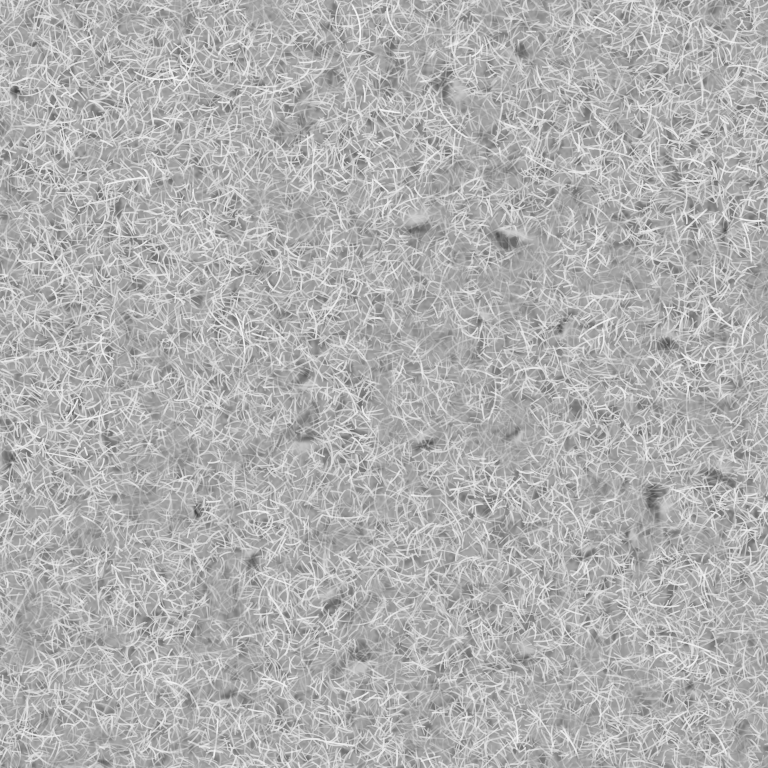
Write a WebGL 2 fragment shader that draws this texture.

```glsl
#version 300 es
precision highp float;
// A matted sheet of fine pale fibres over a grey felt ground.
// Rotated grids scatter short bent fibres, stacked from dim and deep to bright;
// noise adds dark pores, hazy patches and a few torn, smeared pits.

#define LAYERS 10
#define FINE_CELLS 50.0
#define LONG_CELLS 26.0
#define FIBRE_HALF_WIDTH 0.0009
#define FIBRE_BEND 0.5
#define GROUND_TONE 0.625
#define DEEP_TONE 0.72
#define TOP_TONE 0.92
#define PORE_DEPTH 0.17
#define HAZE_AMOUNT 0.6
#define PIT_CELLS 9.0
#define PIT_CHANCE 0.36

uniform vec2 u_resolution;
out vec4 fragColor;

vec4 hash4(vec3 p) {
    vec4 q = fract(p.xyzx * vec4(0.1031, 0.1030, 0.0973, 0.1099));
    q += dot(q, q.wzxy + 33.33);
    return fract((q.xxyz + q.yzzw) * q.zywx);
}

mat2 rotation(float angle) {
    float c = cos(angle), s = sin(angle);
    return mat2(c, s, -s, c);
}

float valueNoise(vec2 p, float seed) {
    vec2 cell = floor(p), f = fract(p);
    f = f * f * (3.0 - 2.0 * f);
    float a = hash4(vec3(cell, seed)).x;
    float b = hash4(vec3(cell + vec2(1, 0), seed)).x;
    float c = hash4(vec3(cell + vec2(0, 1), seed)).x;
    float d = hash4(vec3(cell + vec2(1, 1), seed)).x;
    return mix(mix(a, b, f.x), mix(c, d, f.x), f.y);
}

float cloud(vec2 p, float seed) {
    return 0.6 * valueNoise(p, seed) + 0.4 * valueNoise(p * 2.1 + 7.3, seed + 1.0);
}

// Paints one grid of bent fibres over the given tone.
float paintFibres(float tone, vec2 uv, float layer, float opacity, float pixel) {
    float cells = mod(layer, 3.0) < 0.5 ? LONG_CELLS : FINE_CELLS + layer;
    vec2 p = rotation(layer * 1.7 + 0.4) * uv * cells + layer * 13.7;
    vec2 home = floor(p);
    float depth = layer / float(LAYERS - 1);
    for (int j = -1; j <= 1; j++)
    for (int i = -1; i <= 1; i++) {
        vec2 cell = home + vec2(i, j);
        vec4 rnd = hash4(vec3(cell, layer + 3.0));
        vec2 q = rotation(rnd.z * 6.2832) * (p - cell - rnd.xy);
        float halfLength = mix(0.35, 0.85, rnd.w);
        float bend = (fract(rnd.z * 17.0) * 2.0 - 1.0) * FIBRE_BEND;
        float slope = 2.0 * bend * q.x;
        float dist = abs(q.y - bend * q.x * q.x) * inversesqrt(1.0 + slope * slope) / cells;
        float variety = fract(rnd.w * 13.0);
        float width = FIBRE_HALF_WIDTH * mix(0.75, 1.25, variety);
        float cover = clamp((width - dist) / pixel + 0.5, 0.0, 1.0);
        cover *= 1.0 - smoothstep(0.8 * halfLength, halfLength, abs(q.x));
        float fibreTone = mix(DEEP_TONE, TOP_TONE, depth) + 0.1 * (variety - 0.5);
        tone = mix(tone, fibreTone, cover * opacity * mix(0.55, 1.0, rnd.x));
    }
    return tone;
}

// Returns the strength of dark hollows (x) and of pale smears beside them (y).
vec2 tornPits(vec2 uv) {
    vec2 ragged = vec2(cloud(uv * 55.0, 50.0), cloud(uv * 55.0, 60.0)) - 0.5;
    vec2 p = (uv + 0.018 * ragged) * PIT_CELLS;
    vec2 home = floor(p), sum = vec2(0);
    for (int j = -1; j <= 1; j++)
    for (int i = -1; i <= 1; i++) {
        vec2 cell = home + vec2(i, j);
        vec4 rnd = hash4(vec3(cell, 71.0));
        float present = step(rnd.w, PIT_CHANCE);
        float size = mix(0.06, 0.13, fract(rnd.w * 29.0));
        vec2 q = rotation(rnd.z * 6.2832) * (p - cell - rnd.xy) / size;
        vec2 hollow = q * vec2(0.7, 1.5);
        vec2 smear = (q - vec2(0.3, 1.0)) * vec2(0.8, 1.8);
        sum += present * vec2(exp(-dot(hollow, hollow)), exp(-dot(smear, smear)));
    }
    return min(sum, 1.0);
}

void main() {
    float extent = min(u_resolution.x, u_resolution.y);
    vec2 uv = gl_FragCoord.xy / extent;
    float pixel = 1.0 / extent;

    // Broad patches, hazy spots and pores of the felt ground.
    float patches = cloud(uv * 9.0, 10.0);
    float haze = smoothstep(0.55, 0.8, cloud(uv * 30.0, 20.0) + 0.25 * (0.5 - patches));
    float pores = smoothstep(0.45, 0.85, cloud(uv * 85.0, 30.0));
    float grain = valueNoise(uv * 260.0, 40.0) - 0.5;
    vec2 pits = tornPits(uv);

    float tone = GROUND_TONE + 0.09 * grain;
    tone -= PORE_DEPTH * pores * mix(0.5, 1.3, patches) + 0.24 * pits.x;

    // Fibres thin out over haze and pits, and crowd in the brighter patches.
    float opacity = mix(0.75, 1.1, patches) * (1.0 - HAZE_AMOUNT * haze);
    opacity *= 1.0 - 0.7 * max(pits.x, pits.y);
    for (int k = 0; k < LAYERS; k++)
        tone = paintFibres(tone, uv, float(k), min(opacity, 1.0), pixel);

    tone = mix(tone, 0.88, 0.65 * pits.y * (1.0 - 0.6 * pits.x));
    fragColor = vec4(vec3(clamp(tone, 0.0, 1.0)), 1.0);
}
```
